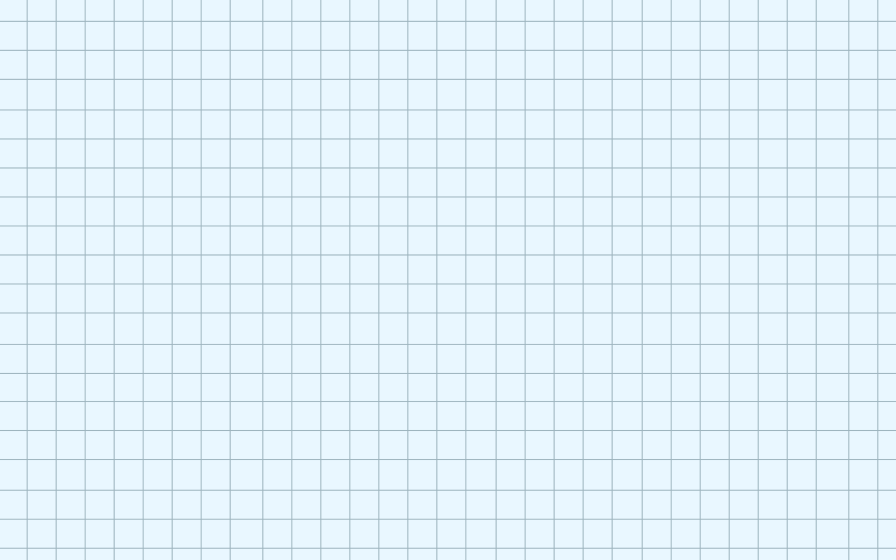
This pattern is drawn by a WebGL 2 fragment shader. Its source:

```glsl
#version 300 es
precision highp float;

uniform vec2 u_resolution;
out vec4 fragColor;

// Lengths are fractions of the canvas height
#define COLUMN_LINES 30
#define ROW_LINES 19
#define PITCH 0.05179
#define LINE_WIDTH 0.0019
#define FIRST_LINE vec2(0.0485, 0.0381)
#define WEIGHT_VARIATION 0.12
#define PAPER_COLOR vec3(0.915, 0.970, 1.000)
#define INK_COLOR vec3(0.615, 0.705, 0.745)

// Lines after which the spacing slips, and by how much
const vec4 COLUMN_SLIP_AT = vec4(8.0, 16.0, 21.0, 28.0);
const vec4 COLUMN_SLIP = vec4(0.0065, 0.0023, 0.0019, 0.0064);
const vec4 ROW_SLIP_AT = vec4(3.0, 11.0, 13.0, 16.0);
const vec4 ROW_SLIP = vec4(0.0029, 0.0044, -0.0017, 0.0031);

float hash(float n) {
    n = fract(n * 0.1031);
    n *= n + 33.33;
    return fract(n * (n + n));
}

// Share of a pixel covered by a line at the given distance
float lineCoverage(float dist, float pixel) {
    float overlap = (0.5 * (LINE_WIDTH + pixel) - dist) / pixel;
    return clamp(overlap, 0.0, min(1.0, LINE_WIDTH / pixel));
}

// One family of parallel lines with uneven spacing and weight
float ruling(float position, float first, int count, vec4 slipAt, vec4 slip,
             float seed, float pixel) {
    float ink = 0.0;
    for (int i = 0; i < count; i++) {
        float n = float(i);
        float center = first + n * PITCH + dot(step(slipAt, vec4(n)), slip);
        float weight = 1.0 - WEIGHT_VARIATION * hash(n + seed);
        ink = max(ink, weight * lineCoverage(abs(position - center), pixel));
    }
    return ink;
}

void main() {
    float pixel = 1.0 / u_resolution.y;
    vec2 uv = gl_FragCoord.xy * pixel;

    // Columns count from the left, rows from the top
    float columns = ruling(uv.x, FIRST_LINE.x, COLUMN_LINES,
                           COLUMN_SLIP_AT, COLUMN_SLIP, 3.0, pixel);
    float rows = ruling(1.0 - uv.y, FIRST_LINE.y, ROW_LINES,
                        ROW_SLIP_AT, ROW_SLIP, 71.0, pixel);

    // Crossings keep a single layer of ink
    float ink = 1.0 - (1.0 - columns) * (1.0 - rows);
    fragColor = vec4(mix(PAPER_COLOR, INK_COLOR, ink), 1.0);
}
```
